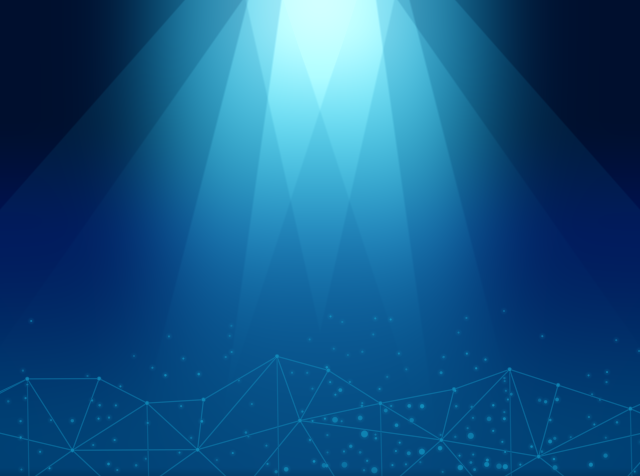
Write a WebGL 1 fragment shader that draws this background.

```glsl
precision highp float;
// Cyan spotlights fall through deep blue water-like haze onto a mesh of points.
// Straight beam edges scale a soft vertical glow; the mesh comes from wave-shaped
// node rows joined by segments, and hashed grid cells scatter the luminous dust.
uniform vec2 u_resolution;

float hash(vec2 p) {
  return fract(sin(dot(p, vec2(127.1, 311.7))) * 4375.85);
}

// 1 where s is below the edge, softened
float below(float s, float edge) {
  float soft = 0.001 + 1.0 / u_resolution.y;
  return 1.0 - smoothstep(-soft, soft, s - edge);
}

float disc(vec2 p, float radius) {
  float px = 1.0 / u_resolution.y;
  return 1.0 - smoothstep(radius - px, radius + px, length(p));
}

float line(vec2 p, vec2 a, vec2 b) {
  vec2 ab = b - a;
  float t = clamp(dot(p - a, ab) / dot(ab, ab), 0.0, 1.0);
  return 1.0 - smoothstep(0.0, 0.0006 + 1.0 / u_resolution.y, length(p - a - ab * t));
}

// Crest of the mesh: two main peaks with a valley between them
vec2 upperNode(float i) {
  float x = -0.607 + 0.125 * i + 0.018 * sin(i * 4.3 + 3.6);
  float crest = 0.182 + 0.042 * cos(13.4 * (x + 0.07));
  return vec2(x, crest + 0.03 * exp(-40.0 * (x + 0.06) * (x + 0.06)));
}

vec2 lowerNode(float j) {
  float x = -0.52 + 0.25 * j + 0.025 * sin(j * 2.6);
  return vec2(x, 0.078 + 0.04 * sin(j * 1.9 - 2.5));
}

float mesh(vec2 p) {
  float lines = 0.0;
  float dots = 0.0;
  for (int k = -1; k < 6; k++) {
    float j = float(k);
    vec2 a = upperNode(2.0 * j);
    vec2 b = upperNode(2.0 * j + 1.0);
    vec2 c = upperNode(2.0 * j + 2.0);
    vec2 low = lowerNode(j);
    lines = max(lines, max(line(p, a, b), line(p, b, c)));
    lines = max(lines, max(line(p, low, a), line(p, low, b)));
    lines = max(lines, max(line(p, low, c), line(p, low, lowerNode(j + 1.0))));
    lines = max(lines, line(p, low, vec2(low.x - 0.12, -0.03)));
    lines = max(lines, line(p, low, vec2(low.x + 0.09, -0.03)));
    lines = max(lines, line(p, a, vec2(a.x + 0.004, -0.03)) * 0.7);
    dots = max(dots, max(disc(p - a, 0.004), disc(p - b, 0.004)));
    dots = max(dots, disc(p - low, 0.004));
  }
  return max(0.4 * lines, 0.75 * dots);
}

// Dust thickens toward the floor and grows larger right of the centre
float dust(vec2 p) {
  float sum = 0.0;
  for (int k = 0; k < 3; k++) {
    float layer = float(k);
    float size = 0.034 + 0.012 * layer;
    vec2 cell = floor(p / size);
    vec2 seed = cell + 37.0 * layer;
    vec2 jitter = vec2(hash(seed), hash(seed + 11.3));
    vec2 center = (cell + 0.25 + 0.5 * jitter) * size;
    float cluster = exp(-9.0 * (center.x - 0.16) * (center.x - 0.16));
    float density = (0.2 + 0.4 * cluster) * (1.0 - smoothstep(0.04, 0.4, center.y));
    float present = step(hash(seed + 5.7), density);
    float big = pow(hash(seed + 23.1), 4.0) * (0.3 + 0.7 * cluster);
    float radius = 0.0022 + 0.0065 * big * (1.0 - smoothstep(0.05, 0.3, center.y));
    float halo = 0.2 * (1.0 - smoothstep(radius, radius + 0.007, length(p - center)));
    float strength = 0.45 + 0.4 * hash(seed + 8.9);
    sum = max(sum, present * strength * max(disc(p - center, radius), halo));
  }
  return sum;
}

// Beam edges fan out with depth below the top; inner ones sit wider on the right
float beams(float x, float depth) {
  float s = abs(x);
  float shift = 0.037 * step(0.0, x);
  float outer = below(s, 0.284 + 0.882 * depth);
  float wide = below(s, 0.163 + 0.7 * depth);
  float middle = below(s, 0.151 + shift + 0.255 * depth);
  float inner = below(s, 0.081 + shift + 0.14 * depth);
  float wedge = below(s, 0.156 - 0.224 * depth);
  float crossing = 0.0754 - 0.326 * depth;
  float near = inner * below(-s, crossing);
  float far = below(s, crossing);
  float lit = 0.5 + 0.1 * outer + 0.1 * wide + 0.12 * middle + 0.05 * inner;
  lit += 0.05 * (near + far) + 0.07 * wedge;
  float column = exp(-pow(s / 0.37, 4.0));
  return lit * column + (0.07 * outer + 0.03 * wide) * (1.0 - column);
}

void main() {
  vec2 p = (gl_FragCoord.xy - vec2(0.5 * u_resolution.x, 0.0)) / u_resolution.y;
  float depth = 1.0 - p.y;

  // Navy above, indigo band, then teal-blue floor
  vec3 color = mix(vec3(0.0, 0.07, 0.33), vec3(0.0, 0.06, 0.18), smoothstep(0.48, 0.76, p.y));
  color = mix(vec3(0.0, 0.25, 0.45), color, smoothstep(0.05, 0.55, p.y));
  color += vec3(0.02, 0.04, 0.05) * exp(-7.0 * p.x * p.x) * (1.0 - smoothstep(0.2, 0.6, p.y));

  // Spotlights screened over the water, with a pale core at their source
  float light = min(beams(p.x, depth) * smoothstep(0.0, 0.95, p.y), 1.0);
  float red = 0.05 * light + 0.43 * light * light + 0.12 * pow(light, 8.0);
  vec3 glow = vec3(red, 0.97 * light, 1.0 - pow(1.0 - light, 1.3));
  color = 1.0 - (1.0 - color) * (1.0 - glow);
  color += vec3(0.22, 0.05, 0.02) * exp(-35.0 * (p.x * p.x + depth * depth));

  // Mesh and dust over the floor
  color = mix(color, vec3(0.07, 0.6, 0.78), max(mesh(p), dust(p)));
  color *= 0.88 + 0.12 * smoothstep(0.0, 0.02, p.y);
  gl_FragColor = vec4(min(color, 1.0), 1.0);
}
```
